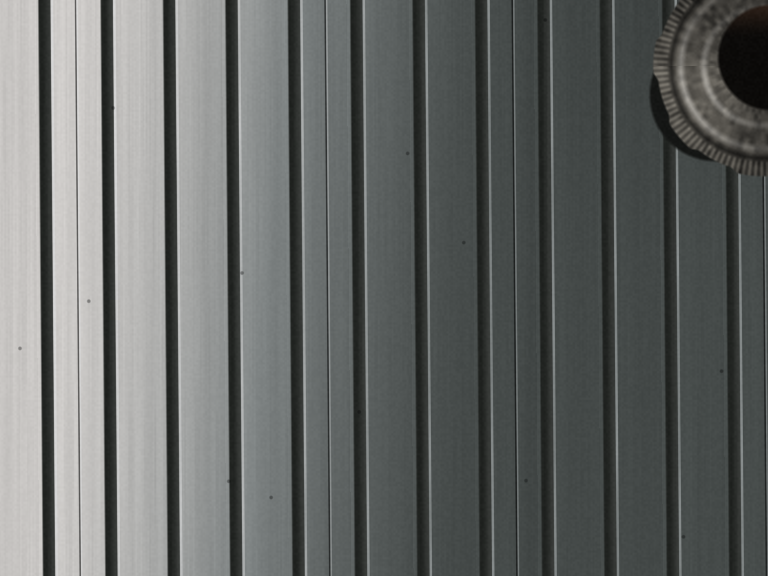
This texture is drawn by a Shadertoy shader. Its source:

```glsl
// Ribbed sheet of brushed metal: twelve dark vertical grooves with lit right lips,
// narrow seams in some of the ribs, light falling off to the right, and a round
// scalloped metal collar in the upper right corner. Lengths are in canvas heights.

#define PITCH 0.1083          // groove spacing
#define FIRST_GROOVE 0.0665   // left edge of the first groove, at the top
#define GROOVE_WIDTH 0.0215
#define LIP_WIDTH 0.0042
#define SEAM_OFFSET 0.0655    // from groove edge to seam
#define LEAN 0.0082           // sideways drift from top to bottom
#define GRAIN 0.022
#define COLLAR_CENTER vec2(1.325, 0.885)
#define COLLAR_RADIUS 0.184

const vec3 BRIGHT_METAL = vec3(0.80, 0.79, 0.78);
const vec3 MID_METAL = vec3(0.50, 0.52, 0.52);
const vec3 DIM_METAL = vec3(0.27, 0.29, 0.285);
const vec3 GROOVE_DARK = vec3(0.13, 0.14, 0.13);
const vec3 GROOVE_SOFT = vec3(0.23, 0.24, 0.23);
const vec3 HOLE_BLACK = vec3(0.045, 0.04, 0.035);
const vec3 COLLAR_METAL = vec3(0.29, 0.28, 0.26);

float hash(vec2 p) {
    p = fract(p * vec2(0.1031, 0.1137));
    p += dot(p, p.yx + 33.33);
    return fract((p.x + p.y) * p.x * 97.3);
}

float noise(vec2 p) {
    vec2 i = floor(p), f = fract(p);
    f = f * f * (3.0 - 2.0 * f);
    return mix(mix(hash(i), hash(i + vec2(1, 0)), f.x),
               mix(hash(i + vec2(0, 1)), hash(i + vec2(1, 1)), f.x), f.y);
}

// Smooth band covering a..b
float band(float x, float a, float b, float soft) {
    return smoothstep(a - soft, a + soft, x) - smoothstep(b - soft, b + soft, x);
}

float disc(float dist, float radius, float soft) {
    return 1.0 - smoothstep(radius - soft, radius + soft, dist);
}

// Light across the sheet: 1 at the left, 0 at the right
float sheetLight(vec2 p) {
    float x = p.x * 0.75 - 0.07 * (p.y - 0.5);
    return 1.0 - smoothstep(0.04, 0.66, x);
}

vec3 ribbedSheet(vec2 p, float px) {
    float x = p.x - FIRST_GROOVE - LEAN * (1.0 - p.y);
    float id = floor(x / PITCH + 0.06);
    float u = x - id * PITCH;
    float light = sheetLight(p);

    // Rib faces: light ramp, per-rib tone, broad bands and fine brushing
    vec3 color = light < 0.5 ? mix(DIM_METAL, MID_METAL, light * 2.0)
                             : mix(MID_METAL, BRIGHT_METAL, light * 2.0 - 1.0);
    float brushing = noise(vec2(p.x * 330.0, p.y * 5.0)) - 0.5;
    float bands = noise(vec2(p.x * 75.0, 3.0)) - 0.5;
    color *= 1.0 + 0.05 * (hash(vec2(id + 9.0, 4.0)) - 0.5);
    color *= 1.0 + 0.05 * bands + GRAIN * 2.0 * brushing;
    color *= 1.0 + 0.07 * (0.6 - u / PITCH) * (1.0 - light);
    color *= 1.0 - 0.12 * smoothstep(0.5, 1.0, p.y) * smoothstep(0.8, 1.33, p.x);

    // Seams fall alternately three and four ribs apart
    float hasSeam = 1.0 - step(2.0, mod(2.0 * id, 7.0));
    float s = u - SEAM_OFFSET;
    color *= 1.0 - 0.55 * hasSeam * band(s, -0.0022, 0.0006, px * 0.7);
    vec3 glint = mix(vec3(0.50, 0.52, 0.52), vec3(0.86), light);
    color = mix(color, glint, 0.75 * hasSeam * band(s, 0.0006, 0.0032, px * 0.7));

    // Groove with a soft right wall, then its bright lip
    float wall = smoothstep(0.2, 1.0, u / GROOVE_WIDTH);
    vec3 groove = mix(GROOVE_DARK, GROOVE_SOFT, wall) * (0.95 + 0.1 * brushing);
    color = mix(color, groove, band(u, 0.0, GROOVE_WIDTH, px * 0.8 + 0.0008));
    vec3 lip = mix(vec3(0.54, 0.56, 0.56), vec3(0.85), light);
    float wear = 0.72 + 0.28 * noise(vec2(id * 7.0, p.y * 9.0));
    color = mix(color, lip, wear * band(u, GROOVE_WIDTH, GROOVE_WIDTH + LIP_WIDTH, px * 0.7));

    // Sparse specks of dirt
    vec2 cell = floor(p * 9.0);
    vec2 spot = cell + 0.2 + 0.6 * vec2(hash(cell + 3.0), hash(cell + 17.0));
    float speck = step(0.9, hash(cell + 41.0)) * disc(length(p * 9.0 - spot) / 9.0, 0.003, px);
    return color * (1.0 - 0.35 * speck);
}

vec3 addCollar(vec3 color, vec2 p, float px) {
    // Dark flange behind the collar
    color = mix(color, vec3(0.08, 0.085, 0.08), disc(length(p - vec2(1.243, 0.835)), 0.115, px + 0.002));

    vec2 d = p - COLLAR_CENTER;
    float r = length(d), angle = atan(d.y, d.x);
    float rim = COLLAR_RADIUS + 0.007 * smoothstep(-0.3, 0.5, cos(angle * 8.0 + 0.7));
    float shine = pow(0.5 + 0.5 * cos(angle + 2.75), 5.0);
    float scratches = noise(vec2(angle * 14.0, r * 90.0)) - 0.5;
    float knurl = sin(angle * 110.0) * band(r, 0.165, 0.2, 0.004);
    vec3 metal = COLLAR_METAL * (0.72 + 0.55 * shine + 0.5 * scratches + 0.25 * knurl);
    metal += 0.20 * band(r, 0.138, 0.148, 0.006) * (0.3 + shine);
    metal *= 1.0 - 0.5 * band(r, 0.155, 0.164, 0.005);
    metal += 0.16 * band(r, 0.098, 0.108, 0.005) * (0.4 + shine);

    // Bore with a warm reflection near its top
    vec3 bore = HOLE_BLACK + vec3(0.13, 0.085, 0.06) * smoothstep(0.93, 1.0, p.y);
    metal = mix(metal, bore, disc(length(p - vec2(1.338, 0.900)), 0.091, px + 0.002));
    return mix(color, metal, disc(r, rim, px + 0.001));
}

void mainImage(out vec4 fragColor, in vec2 fragCoord) {
    float px = 1.0 / iResolution.y;
    vec2 p = fragCoord * px;
    vec3 color = addCollar(ribbedSheet(p, px), p, px);
    color += GRAIN * (noise(p * 260.0) - 0.5);
    fragColor = vec4(clamp(color, 0.0, 1.0), 1.0);
}
```
